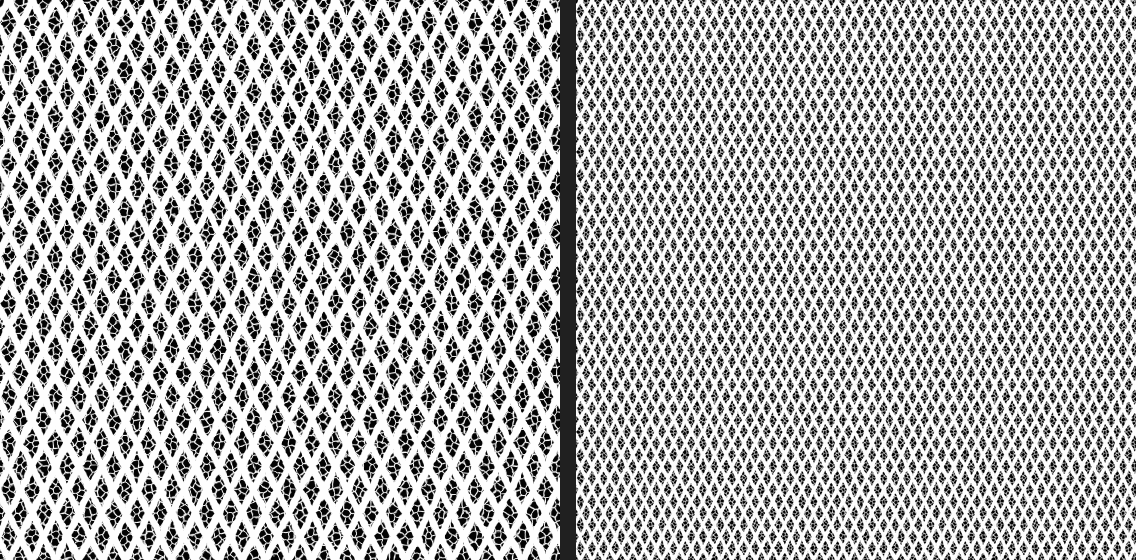
Left: one tile. Right: repeated 2 by 2.
Give the GLSL for this pattern, as a WebGL 1 fragment shader.

```glsl
precision highp float;
uniform vec2 u_resolution;

// Sine hash of a cell that repeats every "period" cells
vec2 hash2(vec2 cell, float period) {
  cell = floor(mod(cell + 0.5, period));
  return fract(sin(vec2(dot(cell, vec2(127.1, 311.7)),
                        dot(cell, vec2(269.5, 183.3)))) * 43758.5453);
}

// Tiling value noise, two independent channels
vec2 noise2(vec2 p, float period) {
  vec2 i = floor(p), f = fract(p);
  f = f * f * (3.0 - 2.0 * f);
  return mix(mix(hash2(i, period), hash2(i + vec2(1, 0), period), f.x),
             mix(hash2(i + vec2(0, 1), period), hash2(i + 1.0, period), f.x), f.y);
}

// Jittered block centre, with alternate rows staggered like bricks
vec2 blockCentre(vec2 cell) {
  vec2 jitter = hash2(cell, 36.0);
  return cell + vec2(0.5 * mod(cell.y, 2.0) + 0.5 * jitter.x, 0.15 + 0.7 * jitter.y);
}

// Distance to the nearest border between blocks
float crackDistance(vec2 p) {
  vec2 base = floor(p), nearest = vec2(0.0);
  float best = 9.0;
  for (int y = -1; y <= 1; y++)
    for (int x = -1; x <= 1; x++) {
      vec2 d = blockCentre(base + vec2(x, y)) - p;
      if (dot(d, d) < best) {
        best = dot(d, d);
        nearest = d;
      }
    }
  float edge = 9.0;
  for (int y = -2; y <= 2; y++)
    for (int x = -2; x <= 2; x++) {
      vec2 d = blockCentre(base + vec2(x, y)) - p;
      vec2 across = d - nearest;
      if (dot(across, across) > 0.0001)
        edge = min(edge, dot(0.5 * (d + nearest), normalize(across)));
    }
  return edge;
}

void main() {
  vec2 uv = gl_FragCoord.xy / u_resolution;
  float pixel = 1.0 / min(u_resolution.x, u_resolution.y);
  vec2 rough = noise2(uv * 192.0, 192.0) - 0.5;
  vec2 sway = noise2(uv * 48.0, 48.0) - 0.5;

  // Staggered diamonds, 24 across and 12 down, with ragged sides
  vec2 p = uv * vec2(24.0, 12.0) + vec2(0.125, 0.0) + 0.06 * sway;
  vec2 diagonal = abs(fract(vec2(p.x + p.y, p.x - p.y) + 0.5) - 0.5);
  float side = (0.333 + 0.07 * rough.x - max(diagonal.x, diagonal.y)) / 26.8;
  float diamond = smoothstep(-0.8 * pixel, 0.8 * pixel, side);

  // Slanted web of cracks through the dark filling
  vec2 web = vec2(2.0 * uv.x + uv.y, 2.0 * uv.y - uv.x) * 36.0;
  web += 0.35 * sway + 0.22 * rough;
  float crack = (crackDistance(web) - 0.085 - 0.05 * rough.y) / 80.5;
  float filling = smoothstep(-0.8 * pixel, 0.8 * pixel, crack);

  gl_FragColor = vec4(vec3(mix(0.995, 0.01, diamond * filling)), 1.0);
}
```
